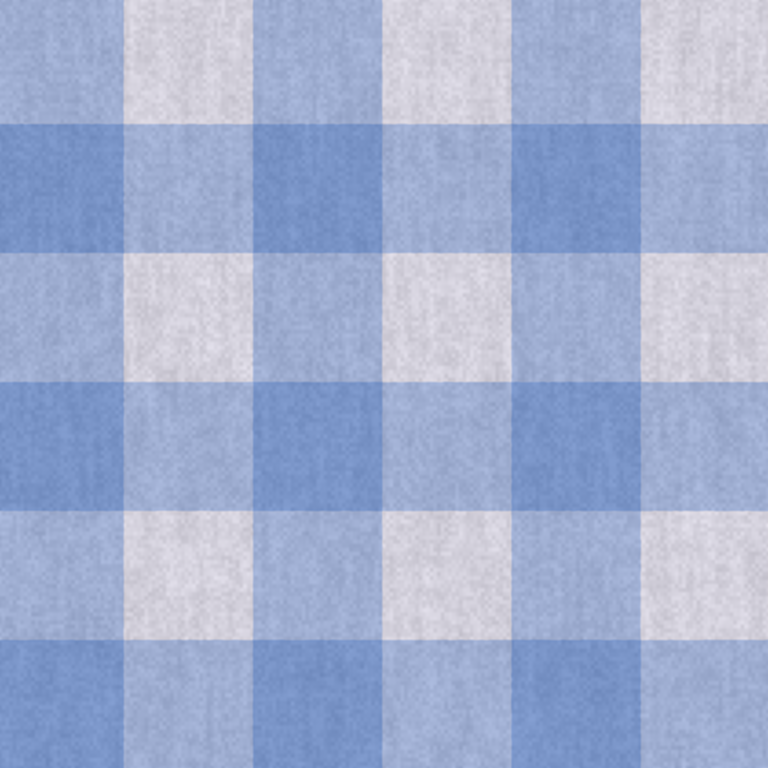
Give the GLSL for this pattern, as a three.js fragment shader.

```glsl
varying vec2 vUv;

const vec2 PERIOD = vec2(0.3366, 0.3358);
const vec2 BAND_CENTER = vec2(0.4136, 0.4186);
const float EDGE_SOFTNESS = 0.0022;
const float EDGE_WOBBLE = 0.0008;
const float RIM_WIDTH = 0.005;
const float RIM_STRENGTH = 0.018;

const vec3 LIGHT = vec3(0.825, 0.815, 0.86);
const vec3 MEDIUM = vec3(0.62, 0.68, 0.82);
const vec3 DARK = vec3(0.475, 0.58, 0.78);

const vec2 GRAIN_SCALE = vec2(210.0, 190.0);
const vec2 WARP_SCALE = vec2(110.0, 16.0);
const vec2 WEFT_SCALE = vec2(36.0, 150.0);
const vec2 MOTTLE_SCALE = vec2(45.0, 40.0);
const float GRAIN = 0.075;
const float WARP = 0.05;
const float WEFT = 0.022;
const float MOTTLE = 0.022;

float hash(vec2 p) {
  return fract(sin(dot(p, vec2(127.1, 311.7))) * 43758.5453);
}

float noise(vec2 p) {
  vec2 cell = floor(p);
  vec2 f = fract(p);
  f = f * f * (3.0 - 2.0 * f);
  float low = mix(hash(cell), hash(cell + vec2(1.0, 0.0)), f.x);
  float high = mix(hash(cell + vec2(0.0, 1.0)), hash(cell + 1.0), f.x);
  return mix(low, high, f.y);
}

// Signed distance to the dyed bands on each axis, negative inside
vec2 bandDistance(vec2 p) {
  vec2 offset = abs(fract((p - BAND_CENTER) / PERIOD + 0.5) - 0.5);
  return (offset - 0.25) * PERIOD;
}

// Fine grain, long vertical threads, short horizontal threads, soft mottling
float weave(vec2 p) {
  return GRAIN * (noise(p * GRAIN_SCALE) - 0.5)
       + WARP * (noise(p * WARP_SCALE + 17.0) - 0.5)
       + WEFT * (noise(p * WEFT_SCALE + 43.0) - 0.5)
       + MOTTLE * (noise(p * MOTTLE_SCALE + 71.0) - 0.5);
}

void main() {
  // Threads shift the band edges very slightly
  vec2 wobble = vec2(noise(vUv.yx * 150.0), noise(vUv * 150.0 + 9.0)) - 0.5;
  vec2 dist = bandDistance(vUv + wobble * EDGE_WOBBLE);
  vec2 dyed = 1.0 - smoothstep(-EDGE_SOFTNESS, EDGE_SOFTNESS, dist);

  // Overlapping bands give three tones
  float dye = dyed.x + dyed.y;
  vec3 color = mix(LIGHT, MEDIUM, min(dye, 1.0));
  color = mix(color, DARK, max(dye - 1.0, 0.0));

  // Thin rim: warmer outside a band, bluer inside
  vec2 rim = (1.0 - smoothstep(0.0, RIM_WIDTH, abs(dist))) * (1.0 - 2.0 * dyed);
  color += RIM_STRENGTH * (rim.x + rim.y) * vec3(1.0, 0.4, -0.4);

  // Dyed cloth shows less of the weave
  color += weave(vUv) * mix(1.0, 0.7, dye * 0.5);

  gl_FragColor = vec4(color, 1.0);
}
```
